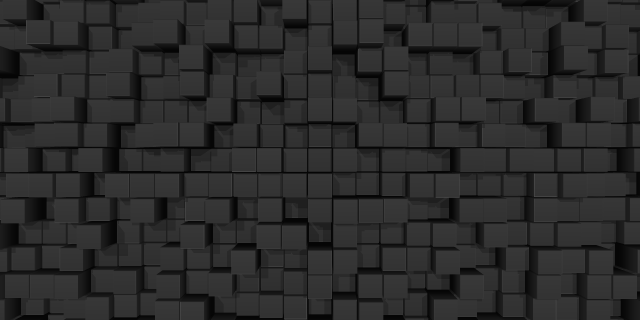
A Shadertoy shader for this background:

```glsl
#define COLUMNS 26.03        // cells across the canvas
#define CAMERA 20.0          // eye height in cells
#define RELIEF 0.95          // tops lie between -RELIEF and RELIEF
#define FLOOR_Z -1.7
#define HALF_SIDE 0.468      // half of a block's width
#define RIM 0.035            // width of the worn bright edge
#define SAMPLES 3
#define FACE vec3(0.202)
#define SHADE vec3(0.125)
#define WALL vec3(0.105)
#define GAP vec3(0.022)

float hash(vec2 p) {
    vec3 q = fract(p.xyx * vec3(0.1031, 0.1030, 0.0973));
    q += dot(q, q.yzx + 33.33);
    return fract((q.x + q.y) * q.z);
}

float topHeight(vec2 cell) {
    return RELIEF * (2.0 * hash(cell + 71.0) - 1.0);
}

// Nearest block among the nine cells around mid; returns distance or -1.
float trace(vec3 eye, vec3 ray, vec2 mid, out vec3 normal, out vec2 cell) {
    float nearest = 1e5;
    normal = vec3(0.0);
    cell = vec2(0.0);
    vec3 inv = 1.0 / ray;
    for (int j = -1; j <= 1; j++)
    for (int i = -1; i <= 1; i++) {
        vec2 id = floor(mid + 0.5) + vec2(i, j);
        float top = topHeight(id);
        vec3 center = vec3(id, 0.5 * (top + FLOOR_Z));
        vec3 extent = vec3(HALF_SIDE, HALF_SIDE, 0.5 * (top - FLOOR_Z));
        vec3 a = (center - eye) * inv;
        vec3 b = abs(inv) * extent;
        vec3 enter = a - b, leave = a + b;
        float t = max(max(enter.x, enter.y), enter.z);
        float tEnd = min(min(leave.x, leave.y), leave.z);
        if (t < tEnd && t > 0.0 && t < nearest) {
            nearest = t;
            cell = id;
            normal = -sign(ray) * step(enter.yzx, enter) * step(enter.zxy, enter);
        }
    }
    return nearest < 1e4 ? nearest : -1.0;
}

float lightReach(vec3 p, vec3 toLight) {
    vec3 n;
    vec2 c;
    return trace(p, toLight, p.xy + 0.7 * toLight.xy, n, c) < 0.0 ? 1.0 : 0.0;
}

vec3 topColor(vec3 p, vec2 cell) {
    vec2 q = (p.xy - cell) / HALF_SIDE;
    vec3 start = p + vec3(0.0, 0.0, 0.002);
    float lit = 0.5 * (lightReach(start, vec3(-0.28, 0.36, 1.0))
                     + lightReach(start, vec3(0.32, 0.22, 1.0)));
    vec3 color = mix(SHADE, FACE, lit);

    // soft sheen across the face, slightly different on each block
    color *= 1.0 + 0.05 * q.y + 0.06 * (hash(cell + 19.0) - 0.5);
    color *= 1.0 + 0.04 * p.z / RELIEF;

    // uneven bright edge, strongest below and on one side
    float side = hash(cell + 37.0) < 0.5 ? -q.x : q.x;
    float rim = smoothstep(1.0 - 2.0 * RIM, 1.0, max(-q.y, side));
    float wear = hash(cell + 53.0);
    color += 0.13 * rim * lit * wear * wear;

    // dark bevel along the upper edge
    return color * (1.0 - 0.3 * smoothstep(1.0 - 2.0 * RIM, 1.0, q.y));
}

vec3 wallColor(vec3 p, vec3 normal, vec2 cell) {
    float depth = topHeight(cell) - p.z;
    vec3 color = mix(WALL, GAP, smoothstep(0.0, 1.3, depth));
    color *= 0.9 + 0.2 * abs(normal.x);
    return color + 0.06 * hash(cell + 5.0) * (1.0 - smoothstep(0.0, 0.08, depth));
}

vec3 scene(vec2 uv) {
    vec3 eye = vec3(0.0, 0.0, CAMERA);
    vec3 ray = vec3(uv + 1e-4, -CAMERA);
    vec3 normal;
    vec2 cell;
    float t = trace(eye, ray, uv, normal, cell);
    if (t < 0.0) return GAP;
    vec3 p = eye + t * ray;
    return normal.z > 0.5 ? topColor(p, cell) : wallColor(p, normal, cell);
}

void mainImage(out vec4 fragColor, in vec2 fragCoord) {
    vec3 sum = vec3(0.0);
    // average a small grid of rays for smooth edges
    for (int j = 0; j < SAMPLES; j++)
    for (int i = 0; i < SAMPLES; i++) {
        vec2 offset = (vec2(i, j) + 0.5) / float(SAMPLES) - 0.5;
        vec2 pos = fragCoord + offset - 0.5 * iResolution.xy;
        sum += scene(pos * COLUMNS / iResolution.x);
    }
    fragColor = vec4(sum / float(SAMPLES * SAMPLES), 1.0);
}
```
